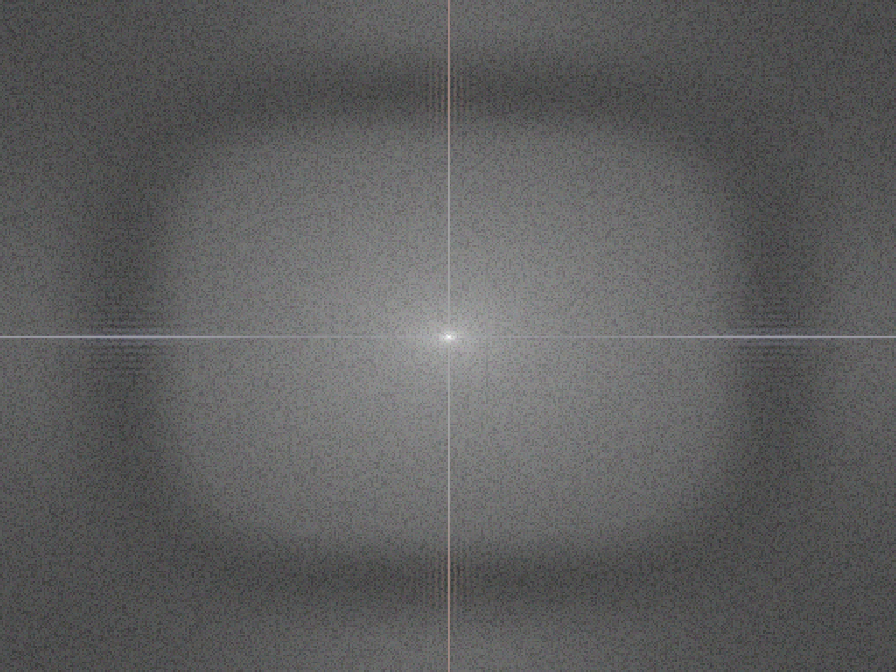
Write a Shadertoy shader that draws this background.

```glsl
// Grainy grey frequency spectrum: central glow, dark rounded frame and a bright thin cross.

vec3 hash3(vec2 cell) {
    vec3 q = fract(cell.xyx * vec3(0.1031, 0.1030, 0.0973));
    q += dot(q, q.yxz + 33.33);
    return fract((q.xxy + q.yzz) * q.zyx);
}

// Bell curve around a centre
float bell(float x, float centre, float width) {
    float d = (x - centre) / width;
    return exp(-d * d);
}

// Skewed grain with a long dark tail, partly shared by the channels
vec3 spectralGrain(vec2 uv) {
    vec2 cell = floor(uv * vec2(512.0, 384.0));
    vec3 tint = log(0.12 + hash3(cell)) + 0.62;
    float shared = log(0.12 + hash3(cell + 731.0).x) + 0.62;
    return 0.045 * shared + 0.025 * tint;
}

void mainImage(out vec4 fragColor, in vec2 fragCoord) {
    vec2 uv = fragCoord / iResolution.xy;
    vec2 a = abs(uv - vec2(0.501, 0.4987));
    float radius = length(a);

    // Main lobe inside a rounded frame
    vec2 q = a / 0.36;
    float frame = pow(dot(q * q * q * q, vec2(1.0)), 0.25);
    float inner = 0.575 - 0.2 * radius / 0.36;

    // Side lobes past the frame, fading towards the corners
    float nearAxis = bell(min(a.x, a.y), 0.0, 0.24);
    float sideLobe = smoothstep(1.0, 1.3, frame) * nearAxis;
    float outer = 0.295 + (a.y > a.x ? 0.105 : 0.085) * sideLobe;
    float grey = mix(inner, outer, smoothstep(0.78, 1.02, frame));

    // Central glow with a small hot core
    float glow = length(a * vec2(1.0, 1.25));
    grey += 0.14 * exp(-glow / 0.035) + 0.32 * exp(-glow / 0.005);
    vec3 color = vec3(grey) + spectralGrain(uv);

    // Fine ripples where the frame meets the axes
    float rippleX = bell(a.y, 0.36, 0.05) * exp(-a.x / 0.02);
    float rippleY = bell(a.x, 0.36, 0.045) * exp(-a.y / 0.035);
    color += vec3(0.09, 0.055, 0.045) * rippleX * (0.5 + cos(a.x * 900.0));
    color += vec3(0.05, 0.05, 0.065) * rippleY * (0.5 + cos(a.y * 600.0));

    // Soft cool halo along the outer horizontal arms
    color += vec3(0.08, 0.08, 0.11) * bell(a.x, 0.36, 0.07) * bell(a.y, 0.0, 0.008);

    // Thin cross lines
    float vertical = smoothstep(0.0016, 0.0004, a.x);
    float horizontal = smoothstep(0.0022, 0.0006, a.y);
    vec3 warm = mix(vec3(0.66), vec3(0.68, 0.56, 0.53), smoothstep(0.22, 0.36, a.y));
    float arm = mix(0.4, 0.85, smoothstep(0.14, 0.3, a.x));
    arm = max(arm, exp(-a.x / 0.06));
    color = mix(color, max(color, warm), 0.8 * vertical);
    color = mix(color, max(color, vec3(0.64, 0.64, 0.68)), arm * horizontal);

    fragColor = vec4(clamp(color, 0.0, 1.0), 1.0);
}
```
